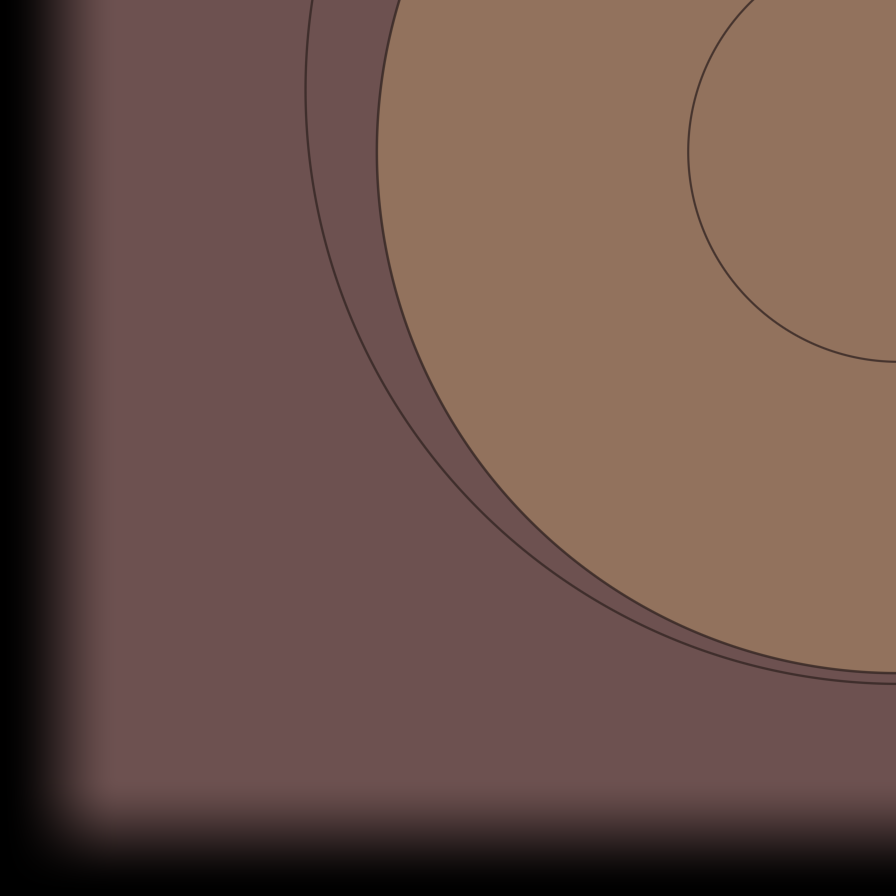
A Shadertoy shader for this background:

```glsl
// A tan disc with thin dark rings reaches in from the upper right over a
// mauve ground, which fades softly to black at the left and bottom edges.
// Circles are signed distances; the fade is a product of two smoothsteps.

float circleDistance(vec2 p, vec2 center, float radius) {
    return length(p - center) - radius;
}

// Coverage of the inside of a shape, softened over about one pixel
float fillMask(float dist, float pixel) {
    return 1.0 - smoothstep(-0.75 * pixel, 0.75 * pixel, dist);
}

// Darken a thin outline around the zero distance
vec3 drawOutline(vec3 color, float dist, float halfWidth, float pixel) {
    float line = fillMask(abs(dist) - halfWidth, pixel);
    return mix(color, vec3(0.20, 0.145, 0.135), 0.8 * line);
}

void mainImage(out vec4 fragColor, in vec2 fragCoord) {
    vec2 uv = fragCoord / iResolution.xy;
    float pixel = 1.0 / min(iResolution.x, iResolution.y);

    // Discs and rings
    vec2 discCenter = vec2(1.0026, 0.8307);
    float disc = circleDistance(uv, discCenter, 0.582);
    float innerRing = circleDistance(uv, discCenter, 0.2345);
    float outerRing = circleDistance(uv, vec2(1.004, 0.8997), 0.663);

    // Flat colours, then outlines
    vec3 mauve = vec3(0.427, 0.318, 0.314);
    vec3 tan_ = vec3(0.573, 0.447, 0.365);
    vec3 color = mix(mauve, tan_, fillMask(disc, pixel));
    color = drawOutline(color, outerRing, 0.0013, pixel);
    color = drawOutline(color, disc, 0.0014, pixel);
    color = drawOutline(color, innerRing, 0.0012, pixel);

    // Soft dark border on the left and the bottom
    vec2 fade = smoothstep(vec2(0.002), vec2(0.134), uv);
    color *= fade.x * fade.y;

    fragColor = vec4(color, 1.0);
}
```
